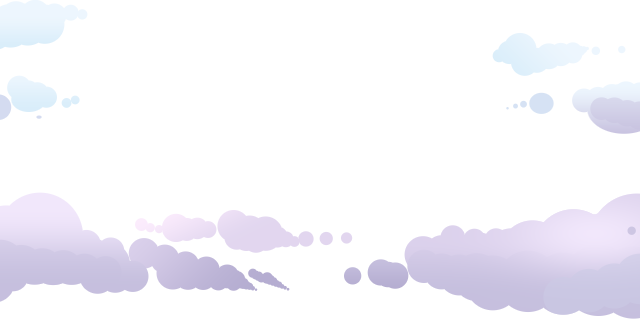
Reproduce this background procedurally as a WebGL 1 fragment shader.

```glsl
precision highp float;
// Pastel cloud banks drifting along the edges of a white sky.
uniform vec2 u_resolution;

const vec3 ICE = vec3(.93, .965, .995);
const vec3 SKY = vec3(.85, .93, .98);
const vec3 HAZE = vec3(.83, .86, .94);
const vec3 ROSE = vec3(.985, .925, .99);
const vec3 PEARL = vec3(.945, .905, .985);
const vec3 LILAC = vec3(.86, .82, .925);
const vec3 VIOLET = vec3(.775, .75, .87);
const vec3 DUSK = vec3(.71, .68, .82);

float hash(vec2 p) {
  return fract(sin(dot(p, vec2(127.1, 311.7))) * 4375.85);
}

float oval(vec2 p, vec2 center, vec2 radii) {
  return (length((p - center) / radii) - 1.0) * min(radii.x, radii.y);
}

// Row of slightly uneven circles from a to b, radius going from r.x to r.y.
float puffs(vec2 p, vec2 a, vec2 b, vec2 r, float count) {
  float d = 9.0;
  for (int i = 0; i < 8; i++) {
    float k = float(i);
    if (k >= count) break;
    float t = k / (count - 1.0);
    float radius = mix(r.x, r.y, t);
    float vary = hash(a + k) - 0.5;
    vec2 center = mix(a, b, t) + vec2(0, vary * radius * 0.2);
    d = min(d, length(p - center) - radius * (1.0 + vary * 0.15));
  }
  return d;
}

vec3 ramp(vec3 from, vec3 to, float lo, float hi, float x) {
  return mix(from, to, smoothstep(lo, hi, x));
}

vec3 paint(vec3 base, float d, vec3 tint, float opacity) {
  return mix(base, tint, opacity * clamp(0.5 - d * u_resolution.y, 0.0, 1.0));
}

// Small blue clouds in both upper corners.
vec3 highClouds(vec3 col, vec2 p) {
  float d = puffs(p, vec2(-.02, .915), vec2(.14, .92), vec2(.07, .058), 4.0);
  d = min(d, puffs(p, vec2(.05, .945), vec2(.17, .955), vec2(.048, .04), 3.0));
  d = min(d, puffs(p, vec2(.221, .962), vec2(.257, .955), vec2(.026, .016), 2.0));
  col = paint(col, d, ramp(SKY, ICE, .84, .96, p.y), 1.0);

  d = puffs(p, vec2(.06, .725), vec2(.145, .695), vec2(.037, .032), 4.0);
  d = min(d, oval(p, vec2(.09, .69), vec2(.055, .04)));
  d = min(d, puffs(p, vec2(.208, .678), vec2(.235, .688), vec2(.015, .014), 2.0));
  col = paint(col, d, ramp(SKY, ICE, .65, .78, p.y), 1.0);
  d = oval(p, vec2(-.005, .665), vec2(.04));
  col = paint(col, min(d, oval(p, vec2(.122, .634), vec2(.008, .005))), HAZE, 1.0);

  d = puffs(p, vec2(1.56, .828), vec2(1.625, .843), vec2(.022, .05), 3.0);
  d = min(d, puffs(p, vec2(1.64, .81), vec2(1.79, .832), vec2(.046, .03), 5.0));
  d = min(d, puffs(p, vec2(1.79, .835), vec2(1.835, .848), vec2(.028, .005), 5.0));
  d = min(d, puffs(p, vec2(1.862, .841), vec2(1.943, .846), vec2(.013, .012), 2.0));
  col = paint(col, d, ramp(SKY, ICE, 1.5, 1.85, p.x + p.y - .8), 1.0);

  d = oval(p, vec2(1.692, .677), vec2(.038, .033));
  d = min(d, puffs(p, vec2(1.636, .675), vec2(1.586, .662), vec2(.011, .004), 3.0));
  col = paint(col, d, mix(HAZE, SKY, .4), 1.0);

  d = puffs(p, vec2(1.825, .69), vec2(2.0, .71), vec2(.04, .038), 5.0);
  d = min(d, oval(p, vec2(1.95, .66), vec2(.115, .078)));
  col = paint(col, d, ramp(VIOLET, ICE, .55, .74, p.y), 1.0);
  float inner = puffs(p, vec2(1.88, .66), vec2(2.0, .64), vec2(.035, .045), 4.0);
  return paint(col, max(d, inner), VIOLET, .45);
}

// Tall hump at the left, thinning into leaf-shaped wisps.
vec3 leftBank(vec3 col, vec2 p) {
  float d = puffs(p, vec2(.45, .205), vec2(.71, .14), vec2(.045, .04), 5.0);
  d = min(d, puffs(p, vec2(.54, .145), vec2(.73, .118), vec2(.05, .026), 5.0));
  d = min(d, puffs(p, vec2(.73, .13), vec2(.8, .095), vec2(.028, .004), 8.0));
  d = min(d, puffs(p, vec2(.79, .147), vec2(.817, .13), vec2(.015, .013), 4.0));
  d = min(d, puffs(p, vec2(.835, .13), vec2(.9, .096), vec2(.017, .004), 8.0));
  col = paint(col, d, ramp(LILAC, DUSK, .3, .9, p.x + .2 - p.y), 1.0);

  d = min(oval(p, vec2(.125, .26), vec2(.135, .138)), oval(p, vec2(.02, .24), vec2(.11, .118)));
  d = min(d, puffs(p, vec2(.27, .238), vec2(.346, .215), vec2(.046, .042), 2.0));
  d = min(d, puffs(p, vec2(.05, .2), vec2(.34, .18), vec2(.09, .07), 6.0));
  d = min(d, puffs(p, vec2(-.02, .125), vec2(.04, .14), vec2(.07, .05), 2.0));
  d = min(d, puffs(p, vec2(.305, .135), vec2(.415, .138), vec2(.054, .05), 3.0));
  col = paint(col, d, ramp(VIOLET, PEARL, .1, .35, p.y), 1.0);
  float inner = puffs(p, vec2(.0, .17), vec2(.33, .15), vec2(.08, .05), 6.0);
  return paint(col, max(d, inner), VIOLET, .4);
}

// Pink streak with a trail of dots.
vec3 pinkStreak(vec3 col, vec2 p) {
  float d = puffs(p, vec2(.442, .297), vec2(.497, .283), vec2(.019, .012), 3.0);
  d = min(d, puffs(p, vec2(.55, .285), vec2(.65, .285), vec2(.042, .028), 4.0));
  d = min(d, puffs(p, vec2(.73, .29), vec2(.83, .265), vec2(.048, .05), 3.0));
  d = min(d, puffs(p, vec2(.74, .26), vec2(.8, .25), vec2(.04), 3.0));
  d = min(d, puffs(p, vec2(.84, .265), vec2(.92, .247), vec2(.04, .018), 4.0));
  d = min(d, puffs(p, vec2(.956, .252), vec2(1.083, .257), vec2(.023, .018), 3.0));
  return paint(col, d, ramp(ROSE, mix(LILAC, ROSE, .2), .2, .65, p.x - 2.0 * p.y + .4), 1.0);
}

// Wide bank at the right with a soft glow and darker front folds.
vec3 rightBank(vec3 col, vec2 p) {
  float d = puffs(p, vec2(1.19, .15), vec2(1.235, .14), vec2(.042), 3.0);
  d = min(d, oval(p, vec2(1.102, .138), vec2(.027)));
  col = paint(col, d, ramp(DUSK, VIOLET, .09, .2, p.y), 1.0);

  float back = puffs(p, vec2(1.322, .202), vec2(1.56, .235), vec2(.056, .045), 5.0);
  back = min(back, puffs(p, vec2(1.415, .255), vec2(1.55, .25), vec2(.037), 3.0));
  back = min(back, puffs(p, vec2(1.6, .2), vec2(1.92, .22), vec2(.09, .14), 6.0));
  back = min(back, oval(p, vec2(1.99, .245), vec2(.15)));
  col = paint(col, back, ramp(VIOLET, LILAC, .08, .25, p.y), 1.0);
  float front = puffs(p, vec2(1.325, .165), vec2(1.49, .13), vec2(.05, .072), 4.0);
  front = min(front, puffs(p, vec2(1.54, .115), vec2(1.98, .12), vec2(.085, .115), 5.0));
  col = paint(col, front, ramp(VIOLET, LILAC, .08, .3, p.y), 1.0);

  float glow = exp(-dot((p - vec2(1.86, .27)) * vec2(4, 9), (p - vec2(1.86, .27)) * vec2(4, 9)));
  d = min(back, front);
  col = paint(col, d, PEARL, glow);
  float fold = puffs(p, vec2(1.76, .07), vec2(2.0, .13), vec2(.06, .08), 4.0);
  col = paint(col, max(d, fold), mix(VIOLET, HAZE, .4), .6);
  return paint(col, oval(p, vec2(1.974, .279), vec2(.013)), VIOLET, .8);
}

void main() {
  vec2 p = gl_FragCoord.xy / u_resolution * vec2(2, 1);
  vec3 col = highClouds(vec3(1), p);
  col = pinkStreak(leftBank(col, p), p);
  gl_FragColor = vec4(rightBank(col, p), 1.0);
}
```
